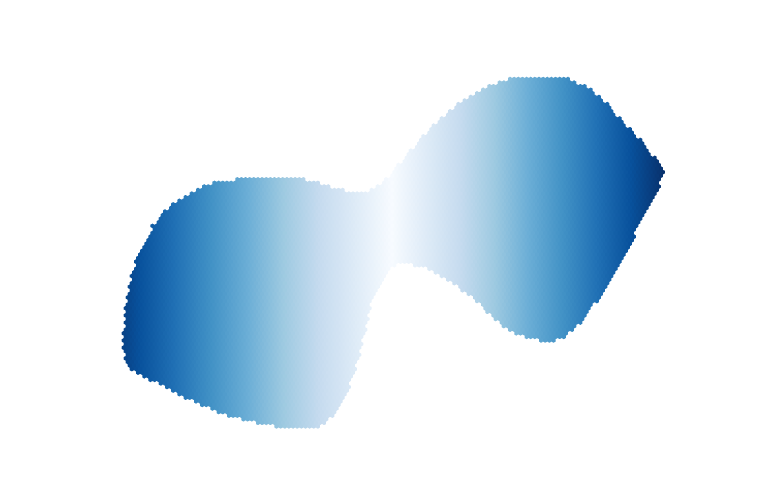
A WebGL 1 fragment shader for this background:

```glsl
precision highp float;
// A twisted two-lobed blue ribbon on white, built from small hexagonal cells.
// Hermite arcs bound it above and below; each cell takes one colour from a
// ramp that darkens away from the pale waist. Supersampling smooths the edges.

uniform vec2 u_resolution;

const vec2 CELL = vec2(0.0083, 0.01438);  // hexagon width, two-row height
const float LEFT_END = -0.524;
const float RIGHT_END = 0.564;
const float WAIST = 0.016;
const int SAMPLES = 3;

// Centre of the pointy-topped hexagon containing p.
vec2 hexCentre(vec2 p) {
  vec2 even = floor(p / CELL + 0.5) * CELL;
  vec2 odd = (floor(p / CELL) + 0.5) * CELL;
  return distance(p, even) < distance(p, odd) ? even : odd;
}

// Past a.x, replaces y by a cubic from a to b with the two end slopes.
float arc(float y, float x, vec2 a, vec2 b, vec2 slopes) {
  float width = b.x - a.x;
  float t = clamp((x - a.x) / width, 0.0, 1.0);
  float s = 1.0 - t;
  float curve = mix(a.y, b.y, t * t * (3.0 - 2.0 * t))
              + width * t * s * (slopes.x * s - slopes.y * t);
  return x < a.x ? y : curve;
}

// Rounded end cap: a square-root rise from a to b.
float cap(float x, vec2 a, vec2 b) {
  return mix(a.y, b.y, sqrt(clamp((x - a.x) / (b.x - a.x), 0.0, 1.0)));
}

float upperEdge(float x) {
  float y = cap(x, vec2(LEFT_END, 0.307), vec2(-0.496, 0.484));
  y = arc(y, x, vec2(-0.496, 0.484), vec2(-0.450, 0.568), vec2(2.2, 1.2));
  y = arc(y, x, vec2(-0.450, 0.568), vec2(-0.255, 0.642), vec2(1.0, 0.0));
  y = arc(y, x, vec2(-0.180, 0.642), vec2(-0.050, 0.614), vec2(0.0));
  y = arc(y, x, vec2(-0.050, 0.614), vec2(0.042, 0.685), vec2(0.0, 1.25));
  y = arc(y, x, vec2(0.042, 0.685), vec2(0.290, 0.846), vec2(1.25, 0.0));
  y = arc(y, x, vec2(0.335, 0.846), vec2(0.438, 0.803), vec2(0.0, -0.85));
  return arc(y, x, vec2(0.438, 0.803), vec2(RIGHT_END, 0.653), vec2(-1.2, -1.7));
}

float lowerEdge(float x) {
  float y = cap(x, vec2(LEFT_END, 0.307), vec2(-0.510, 0.261));
  y = arc(y, x, vec2(-0.510, 0.261), vec2(-0.170, 0.141), vec2(-0.6, 0.0));
  y = arc(y, x, vec2(-0.148, 0.141), vec2(-0.068, 0.227), vec2(0.0, 2.5));
  y = arc(y, x, vec2(-0.068, 0.227), vec2(-0.026, 0.388), vec2(2.5, 5.0));
  y = arc(y, x, vec2(-0.026, 0.388), vec2(0.032, 0.470), vec2(2.8, 0.0));
  y = arc(y, x, vec2(0.032, 0.470), vec2(0.213, 0.367), vec2(0.0, -1.0));
  y = arc(y, x, vec2(0.213, 0.367), vec2(0.320, 0.316), vec2(-0.9, 0.0));
  y = arc(y, x, vec2(0.335, 0.316), vec2(0.434, 0.404), vec2(0.0, 1.5));
  return arc(y, x, vec2(0.434, 0.404), vec2(RIGHT_END, 0.653), vec2(1.8, 2.4));
}

// Moves on to the next ramp colour as the position passes a given stop.
vec3 blend(vec3 colour, vec3 next, float position, float stop) {
  return mix(colour, next, clamp(position - stop, 0.0, 1.0));
}

// Pale to navy, for depth from 0 to 1.
vec3 blueRamp(float depth) {
  float p = depth * 8.0;
  vec3 c = vec3(0.969, 0.984, 1.0);
  c = blend(c, vec3(0.871, 0.922, 0.969), p, 0.0);
  c = blend(c, vec3(0.776, 0.859, 0.937), p, 1.0);
  c = blend(c, vec3(0.620, 0.792, 0.882), p, 2.0);
  c = blend(c, vec3(0.420, 0.682, 0.839), p, 3.0);
  c = blend(c, vec3(0.259, 0.573, 0.776), p, 4.0);
  c = blend(c, vec3(0.129, 0.443, 0.710), p, 5.0);
  c = blend(c, vec3(0.031, 0.318, 0.612), p, 6.0);
  return blend(c, vec3(0.031, 0.188, 0.420), p, 7.0);
}

// Colour of the hexagonal cell at p, white outside the ribbon.
vec3 ribbon(vec2 p) {
  vec2 cell = hexCentre(p);
  bool inside = cell.x > LEFT_END && cell.x < RIGHT_END
             && cell.y > lowerEdge(cell.x) && cell.y < upperEdge(cell.x);
  float reach = cell.x < WAIST ? 0.58 : 0.548;
  return inside ? blueRamp(abs(cell.x - WAIST) / reach) : vec3(1.0);
}

void main() {
  // Origin at the bottom centre, one unit per canvas height.
  vec2 origin = vec2(0.5 * u_resolution.x, 0.0);
  vec3 total = vec3(0.0);
  for (int i = 0; i < SAMPLES; i++) {
    for (int j = 0; j < SAMPLES; j++) {
      vec2 offset = (vec2(float(i), float(j)) + 0.5) / float(SAMPLES) - 0.5;
      total += ribbon((gl_FragCoord.xy + offset - origin) / u_resolution.y);
    }
  }
  gl_FragColor = vec4(total / float(SAMPLES * SAMPLES), 1.0);
}
```
